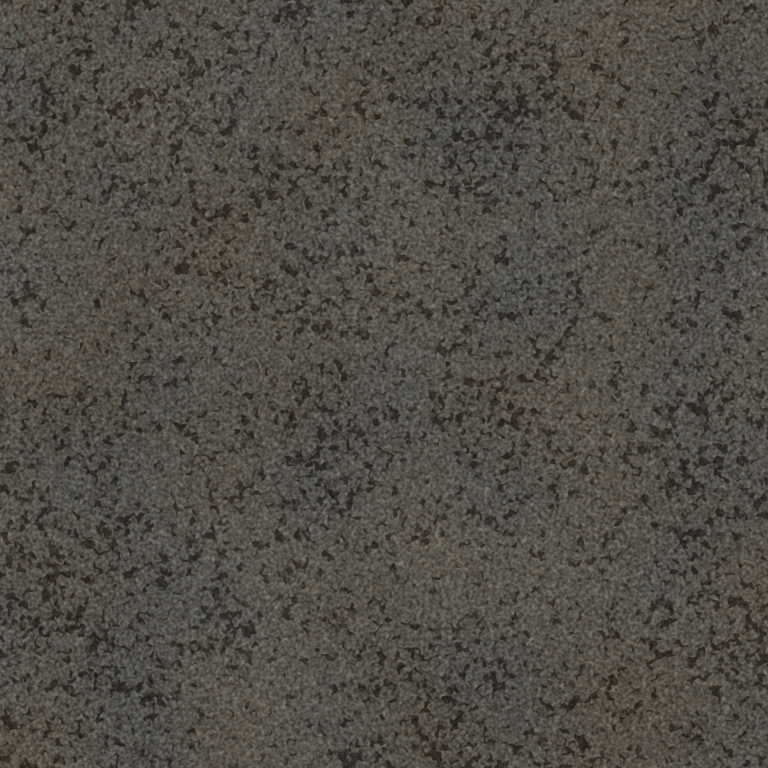
This texture is drawn by a WebGL 1 fragment shader. Its source:

```glsl
precision highp float;

uniform vec2 u_resolution;

const vec3 DARK_MINERAL = vec3(0.18, 0.16, 0.14);
const vec3 PALE_MINERAL = vec3(0.41, 0.40, 0.37);
const vec3 RUST_TINT = vec3(0.022, 0.002, -0.018);

float hash(vec2 cell) {
  vec3 p = fract(vec3(cell.xyx) * vec3(0.1031, 0.1030, 0.0973));
  p += dot(p, p.yzx + 33.33);
  return fract((p.x + p.y) * p.z);
}

vec2 gradient(vec2 cell) {
  float angle = 6.28319 * hash(cell);
  return vec2(cos(angle), sin(angle));
}

// Gradient noise, roughly -0.7 to 0.7
float noise(vec2 p) {
  vec2 i = floor(p);
  vec2 f = p - i;
  vec2 u = f * f * f * (f * (f * 6.0 - 15.0) + 10.0);
  vec2 e = vec2(1.0, 0.0);
  float bottom = mix(dot(gradient(i), f),
                     dot(gradient(i + e.xy), f - e.xy), u.x);
  float top = mix(dot(gradient(i + e.yx), f - e.yx),
                  dot(gradient(i + e.xx), f - e.xx), u.x);
  return mix(bottom, top, u.y);
}

// Each layer gets its own rotation and offset to hide the lattice
float layer(vec2 uv, float frequency, float seed) {
  float c = cos(seed);
  float s = sin(seed);
  return noise(mat2(c, s, -s, c) * uv * frequency + seed * 37.7 + 400.0);
}

// Ragged dark specks that gather into loose clusters
float darkSpecks(vec2 uv) {
  vec2 warp = vec2(layer(uv, 120.0, 1.3), layer(uv, 120.0, 2.1));
  vec2 p = uv + warp * 0.006;
  float field = 0.50 * layer(p, 72.0, 0.6)
              + 0.46 * layer(p, 135.0, 3.4)
              + 0.25 * layer(uv, 27.0, 4.2)
              + 0.14 * layer(uv, 9.0, 5.5)
              + 0.12 * layer(uv, 3.5, 0.9);
  return smoothstep(0.06, 0.29, field);
}

// Fine sandy grain of the stone body
float fineGrain(vec2 uv) {
  return 0.13 * layer(uv, 235.0, 2.7)
       + 0.11 * layer(uv, 160.0, 1.8)
       + 0.05 * layer(uv, 60.0, 5.1);
}

float paleFlecks(vec2 uv) {
  return smoothstep(0.24, 0.52, layer(uv, 115.0, 3.9));
}

void main() {
  vec2 uv = gl_FragCoord.xy / min(u_resolution.x, u_resolution.y);

  // Stone brightness
  float specks = darkSpecks(uv);
  float body = 0.322 + 0.03 * layer(uv, 5.0, 4.7);
  float brightness = body + fineGrain(uv) * (1.0 - 0.45 * specks);
  brightness += 0.06 * paleFlecks(uv) * (1.0 - specks);
  brightness -= 0.15 * specks;

  // Mineral colour with faint warm and cool drifts
  float tone = clamp((brightness - 0.16) / 0.24, -0.25, 1.35);
  vec3 color = mix(DARK_MINERAL, PALE_MINERAL, tone);
  color += RUST_TINT * (layer(uv, 6.0, 2.4) + layer(uv, 85.0, 0.3));

  gl_FragColor = vec4(color, 1.0);
}
```
